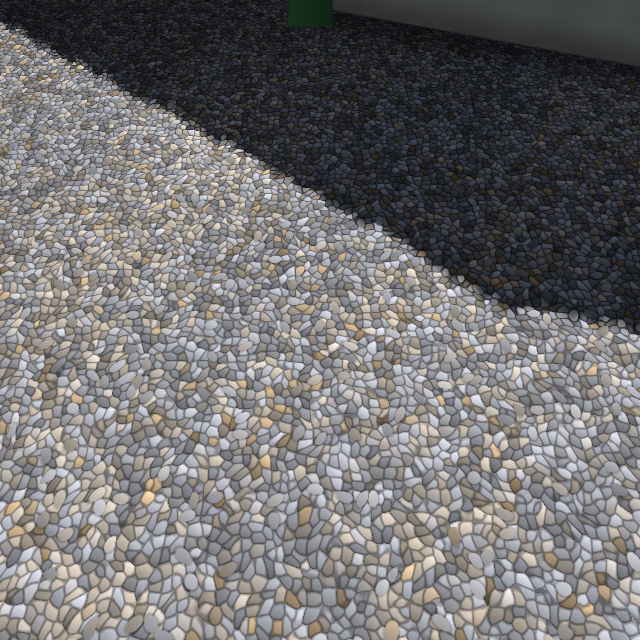
This texture is drawn by a WebGL 1 fragment shader. Its source:

```glsl
precision highp float;
// Pebbled ground seen at a slant, half in sun and half in a diagonal shadow,
// with a concrete beam and a green post along the top edge.
// Stones are stretched cellular noise on a perspective plane, in two sizes.

uniform vec2 u_resolution;

const float HORIZON = 1.75;       // height where the ground plane vanishes
const float FORESHORTEN = 1.4;    // depth density of the ground
const float STONE_FREQ = 92.0;    // small stones per ground unit
const float LARGE_SCALE = 0.52;   // grid scale of the scattered large stones
const float LARGE_SHARE = 0.20;   // share of cells holding a large stone
const float PENUMBRA = 0.011;     // half width of the shadow edge
const vec3 COOL_STONE = vec3(0.97, 0.98, 1.03);
const vec3 WARM_STONE = vec3(1.06, 1.00, 0.93);
const vec3 OCHRE_STONE = vec3(1.10, 0.93, 0.70);
const vec3 SHADE_TINT = vec3(0.235, 0.25, 0.28);
const vec3 BEAM_COLOR = vec3(0.25, 0.26, 0.265);
const vec3 POST_COLOR = vec3(0.075, 0.16, 0.095);

float hash(vec2 p) {
  vec3 q = fract(vec3(p.xyx) * 0.1031);
  q += dot(q, q.yzx + 33.33);
  return fract((q.x + q.y) * q.z);
}

// Layered sines for slow, soft patches: about -1 to 1.
float patches(vec2 p) {
  return 0.5 * sin(p.x * 1.3 + 2.0 * sin(p.y * 0.7))
       + 0.3 * sin(p.y * 2.1 - p.x * 1.7 + 1.0)
       + 0.2 * sin(p.x * 4.3 + p.y * 3.1);
}

// Stretched cellular noise: nearest distance, gap to the next stone, lit slope, id.
vec4 stones(vec2 p) {
  vec2 cell = floor(p);
  vec2 local = p - cell;
  float nearest = 9.0;
  float second = 9.0;
  float slope = 0.0;
  float id = 0.0;
  for (int j = -1; j <= 1; j++) {
    for (int i = -1; i <= 1; i++) {
      vec2 o = vec2(float(i), float(j));
      vec2 c = cell + o;
      vec2 jitter = vec2(hash(c + 17.3), hash(c + 71.9));
      vec2 d = local - o - 0.1 - 0.8 * jitter;
      float angle = 6.2832 * hash(c + 43.1);
      float ca = cos(angle);
      float sa = sin(angle);
      vec2 e = vec2(ca * d.x + sa * d.y, ca * d.y - sa * d.x) * vec2(0.8, 1.25);
      float dist = length(e);
      if (dist < nearest) {
        second = nearest;
        nearest = dist;
        slope = dot(d, vec2(0.45, 0.9));
        id = hash(c + 5.7);
      } else {
        second = min(second, dist);
      }
    }
  }
  return vec4(nearest, second - nearest, slope, id);
}

vec3 stoneColor(float id, float warmth) {
  float tone = mix(0.48, 0.80, fract(id * 17.0));
  float kind = fract(id * 53.0);
  vec3 tint = mix(COOL_STONE, WARM_STONE, smoothstep(0.35, 0.85, kind + 0.18 * warmth));
  tint = mix(tint, OCHRE_STONE, smoothstep(0.95, 0.98, kind) * 0.75);
  return tone * tint;
}

vec3 gravel(vec2 ground, float warmth) {
  vec2 p = ground * STONE_FREQ;
  p += 0.22 * sin(p.yx * 0.9 + 1.5 * sin(p * 0.37));
  vec4 small = stones(p);
  vec3 color = stoneColor(small.w, warmth);
  color *= mix(0.66, 1.04, smoothstep(0.0, 0.34, small.y));
  color *= 1.0 + 0.24 * small.z;

  vec4 large = stones(p * LARGE_SCALE + 31.0);
  float present = step(1.0 - LARGE_SHARE, large.w);
  float body = present * smoothstep(0.36, 0.27, large.x) * smoothstep(0.0, 0.08, large.y);
  float rim = present * smoothstep(0.47, 0.35, large.x);
  vec3 face = stoneColor(fract(large.w * 7.3), warmth) * 0.8 + 0.15;
  color *= 1.0 - 0.2 * rim;
  return mix(color, face * (1.0 + 0.3 * large.z), body);
}

// Height of the shadow boundary: a long diagonal that flattens at the right.
float shadowEdge(float x) {
  float bend = (x - 0.74) / 0.07;
  return max(0.967 - 0.55 * x, 0.70 - 0.22 * x) - 0.017 * exp(-bend * bend);
}

void main() {
  vec2 uv = gl_FragCoord.xy / u_resolution;
  float px = 1.0 / u_resolution.y;

  // Ground plane
  float depth = 1.0 / (HORIZON - uv.y);
  vec2 ground = vec2((uv.x - 0.5) * depth, FORESHORTEN * depth);
  float patchTone = patches(uv * 7.0);
  vec3 color = gravel(ground + 3.0, patchTone + 0.5 - uv.x);
  color *= 1.0 + 0.035 * patchTone;
  color *= 1.0 - 0.06 * smoothstep(0.35, 0.0, uv.x) * smoothstep(0.3, 0.7, uv.y);

  // Cast shadow, slightly ragged where stones catch the light
  float ragged = 0.004 * sin(uv.x * 95.0 + 2.0 * sin(uv.x * 41.0));
  float above = uv.y - shadowEdge(uv.x) + ragged - 0.02 * (dot(color, vec3(0.333)) - 0.58);
  float shade = smoothstep(-PENUMBRA, PENUMBRA, above);
  vec3 dim = color * (0.55 + 0.8 * color) * SHADE_TINT;
  dim *= 1.08 - 0.3 * smoothstep(0.8, 1.0, uv.y);
  color = mix(color, dim, shade);

  // Concrete beam with a dark underside
  float lift = uv.y - (0.984 - 0.183 * (uv.x - 0.52));
  color *= 1.0 - 0.4 * smoothstep(-0.05, 0.0, lift) * smoothstep(0.42, 0.54, uv.x);
  float grain = hash(floor(uv * 256.0)) - 0.5;
  vec3 concrete = BEAM_COLOR * mix(0.72, 1.04, smoothstep(0.0, 0.06, lift));
  concrete *= 1.0 + 0.05 * grain + 0.04 * patches(uv * 30.0);
  float beam = smoothstep(-1.5 * px, 1.5 * px, lift) * smoothstep(0.515, 0.522, uv.x);
  color = mix(color, concrete, beam);

  // Green post
  vec2 q = abs(uv - vec2(0.485, 1.0)) - vec2(0.034, 0.042);
  float post = smoothstep(0.003, -0.003, max(q.x, q.y));
  color = mix(color, POST_COLOR * (0.85 + 5.0 * (0.52 - uv.x)), post);

  gl_FragColor = vec4(color, 1.0);
}
```
